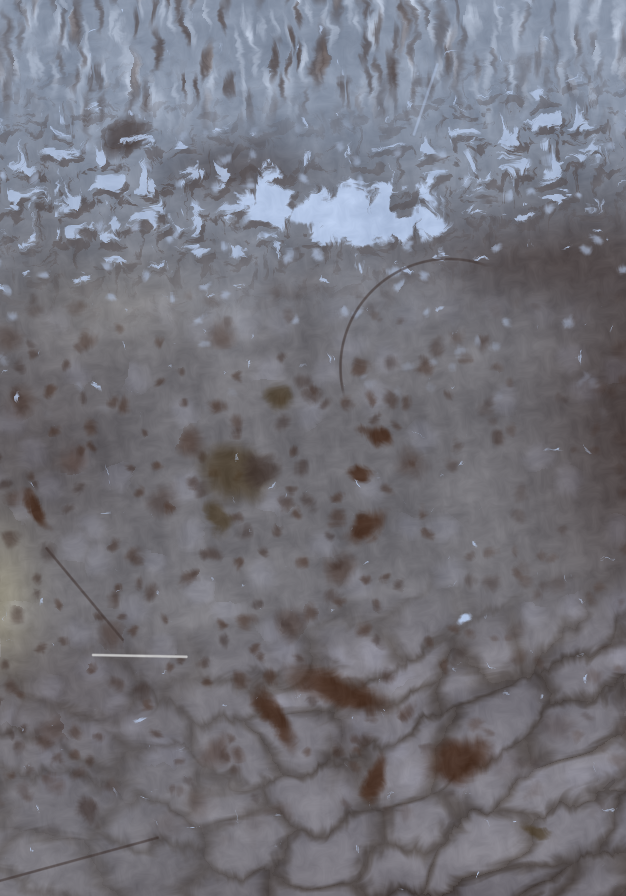
A Shadertoy shader for this texture:

```glsl
#define HAZE vec3(.53, .575, .65)
#define FLESH vec3(.44, .435, .455)
#define SEAM vec3(.34, .31, .30)
#define SHADE vec3(.25, .205, .195)
#define RUST vec3(.26, .165, .115)
#define OLIVE vec3(.29, .24, .17)
#define GLINT vec3(.70, .77, .89)
#define WET_SCALE 58.0
#define GRAIN 0.03

vec2 hash2(vec2 p) {
    vec3 q = fract(p.xyx * vec3(.1031, .1030, .0973));
    q += dot(q, q.yzx + 33.33);
    return fract((q.xx + q.yz) * q.zy);
}

// Layered, warped sines
float waves(vec2 p) {
    float sum = 0., amp = .55;
    for (int i = 0; i < 5; i++) {
        p = mat2(.8, .6, -.6, .8) * p * 1.7 + 1.3;
        p += .7 * sin(p.yx * 1.1);
        sum += amp * sin(p.x) * sin(p.y);
        amp *= .6;
    }
    return sum;
}

// Nearest distance, second distance, cell id
vec3 cells(vec2 p) {
    vec2 base = floor(p);
    vec3 res = vec3(9., 9., 0.);
    for (int k = 0; k < 9; k++) {
        vec2 cell = base + vec2(k % 3 - 1, k / 3 - 1);
        vec2 rnd = hash2(cell + 57.);
        float d = length(cell + .1 + .8 * rnd - p);
        if (d < res.x) res = vec3(d, res.x, fract(rnd.x * 7.3 + rnd.y * 3.1));
        else res.y = min(res.y, d);
    }
    return res;
}

float glow(vec2 p, float x, float y, float w, float h) {
    vec2 d = (p - vec2(x, y)) / vec2(w, h);
    return exp(-dot(d, d));
}

float flake(vec2 p, float x, float y, float w, float h, float angle) {
    float c = cos(angle), s = sin(angle);
    vec2 d = mat2(c, -s, s, c) * (p - vec2(x, y)) / vec2(w, h);
    return 1. - smoothstep(.4, 1.25, length(d));
}

float hair(vec2 p, vec2 a, vec2 b) {
    vec2 d = b - a;
    float t = clamp(dot(p - a, d) / dot(d, d), 0., 1.);
    return 1. - smoothstep(.0004, .0024, length(p - a - d * t));
}

void mainImage(out vec4 fragColor, in vec2 fragCoord) {
    vec2 p = fragCoord / iResolution.y;
    float soft = waves(p * 9.), mid = waves(p * 24. + 4.);
    vec2 q = p + .006 * vec2(waves(p * 45.), waves(p * 45. + 9.));

    // Cold haze above, warm grey below
    vec3 col = mix(FLESH, HAZE, smoothstep(.58, .92, p.y + .04 * soft));
    col += .04 * soft + .04 * mid;
    float shadow = .8 * glow(p, .73, .53, .11, .2) + .55 * glow(p, .6, .71, .14, .05);
    shadow += .5 * glow(p, .27, .81, .07, .03) + .6 * glow(p, .55, -.02, .35, .05);
    shadow += .35 * glow(p, .06, .22, .13, .07) + .3 * glow(p, .03, .5, .1, .1);
    col = mix(col, SHADE, min(shadow, .85));
    col += vec3(.12, .11, .04) * glow(p, 0., .33, .04, .08);
    col += vec3(.06, .055, .04) * glow(p, .13, .66, .1, .05);

    // Swollen folds, fanning up to the right
    float u = p.x - .36, bend = .15 * u + .36 * sqrt(u * u + .004);
    vec3 fold = cells(vec2(p.x, p.y - bend) * vec2(10., 18.) + .3 * vec2(soft, mid) + 3.);
    float low = 1. - smoothstep(.22, .36, p.y - .12 * u + .03 * soft);
    low *= mix(.5, 1., smoothstep(.15, .4, p.x));
    vec3 skin = mix(SEAM, FLESH + vec3(.07, .065, .08), smoothstep(-.05, .4, fold.y - fold.x));
    skin -= .12 * (fold.x - .3);
    col = mix(col, skin + .06 * (fold.z - .5) + .03 * mid - .12 * shadow, .8 * low);

    // Upright fibres along the top
    float top = smoothstep(.83, .94, p.y + .03 * soft);
    float brown = .3 + .7 * glow(p, .28, .93, .2, .14);
    for (float k = 0.; k < 3.; k++) {
        vec2 lean = vec2(q.x + .08 * (k - 1.) * p.y + .006 * mid, q.y * .2);
        vec3 fibre = cells(lean * (42. + 24. * k) + 7. * k);
        float strand = top * (1. - smoothstep(.08, .42, fibre.x));
        col = mix(col, SHADE + .06, .8 * brown * strand * step(.55, fibre.z));
        col += .11 * strand * step(fibre.z, .35);
    }

    // Pale blots, then stains of three sizes
    float zone = smoothstep(.02, .2, p.y) * (1. - smoothstep(.58, .72, p.y));
    vec3 blot = cells(q * 21. + 31.);
    col += vec3(.05, .055, .07) * zone * (1. - smoothstep(.1, .5, blot.x)) * step(.5, blot.z);
    zone *= mix(.5, .25, smoothstep(.4, .6, p.x));
    for (float k = 0.; k < 3.; k++) {
        vec3 spot = cells(q * (15. + 13. * k) + 11. * k);
        float ink = (1. - smoothstep(.05, .36, spot.x)) * step(.75, spot.z);
        col = mix(col, mix(SHADE, RUST, fract(spot.z * 19.)), ink * zone);
    }

    // Larger flakes
    float rust = flake(q, .378, .229, .06, .019, -.35) + flake(q, .512, .151, .04, .025, .2);
    rust += flake(q, .306, .199, .042, .014, -1.) + flake(q, .419, .128, .026, .012, 1.3);
    rust += flake(q, .408, .411, .028, .016, .7) + flake(q, .04, .431, .026, .009, -.9);
    rust += flake(q, .423, .512, .018, .01, -.8) + flake(q, .404, .473, .016, .01, 0.);
    col = mix(col, RUST, .85 * min(rust, 1.));
    float moss = flake(q, .262, .473, .045, .033, -.3) + flake(q, .245, .423, .022, .013, -1.2);
    moss += flake(q, .312, .555, .018, .015, 0.) + flake(q, .6, .073, .018, .008, -.6);
    col = mix(col, OLIVE, .75 * min(moss, 1.));
    float soot = flake(q, .29, .476, .022, .019, 0.) + flake(q, .098, .095, .016, .013, 0.);
    col = mix(col, SHADE, .7 * (soot + flake(q, .14, .846, .03, .02, .4)));

    // Wet relief: ragged glints with dark undersides
    float wet = glow(p, .08, .79, .2, .1) + glow(p, .6, .835, .16, .075);
    wet = min(1., wet + .6 * glow(p, .36, .75, .2, .07));
    float h = waves(q * WET_SCALE), under = waves((q + vec2(-.004, .007)) * WET_SCALE);
    col = mix(col, SHADE + .06, .55 * wet * smoothstep(.1, .5, under - h));
    col = mix(col, GLINT, .85 * smoothstep(.15, .45, h - .65 * (1. - wet)));
    float pool = 1. - length((p - vec2(.42, .758)) / vec2(.085, .038));
    pool = max(pool, 1. - length((p - vec2(.302, .772)) / vec2(.027, .036)));
    pool = max(pool, .8 - length((p - vec2(.35, .762)) / vec2(.07, .018)));
    pool += .5 * h + .25 * mid - .9 * flake(q, .449, .785, .013, .034, 0.);
    col = mix(col, GLINT + .04 * mid, smoothstep(-.05, .25, pool));

    // Sparkles thinning downwards
    vec3 bead = cells(q * 38. + 5.);
    float spark = (1. - smoothstep(.05, .3, bead.x)) * step(.8, bead.z);
    spark *= .6 * smoothstep(.5, .72, p.y) * (1. - smoothstep(.8, .9, p.y));
    col = mix(col, GLINT, max(spark, flake(q, .518, .309, .008, .006, .6)));

    // Stray hairs
    vec2 arc = p - vec2(.501, .59);
    float dark = 1. - smoothstep(.0004, .0024, abs(length(arc) - .121));
    dark *= smoothstep(.05, .07, dot(arc, vec2(-.67, .74)));
    dark = max(dark, hair(p, vec2(.052, .388), vec2(.137, .286)));
    dark = max(dark, hair(p, vec2(0., .017), vec2(.176, .065)));
    col = mix(col, SHADE, .6 * dark);
    col = mix(col, GLINT, .5 * hair(p, vec2(.488, .928), vec2(.462, .85)));
    col = mix(col, vec3(.82), .85 * hair(p, vec2(.104, .269), vec2(.208, .267)));
    col += GRAIN * waves(p * 95.);
    fragColor = vec4(clamp(col, 0., 1.), 1.);
}
```
